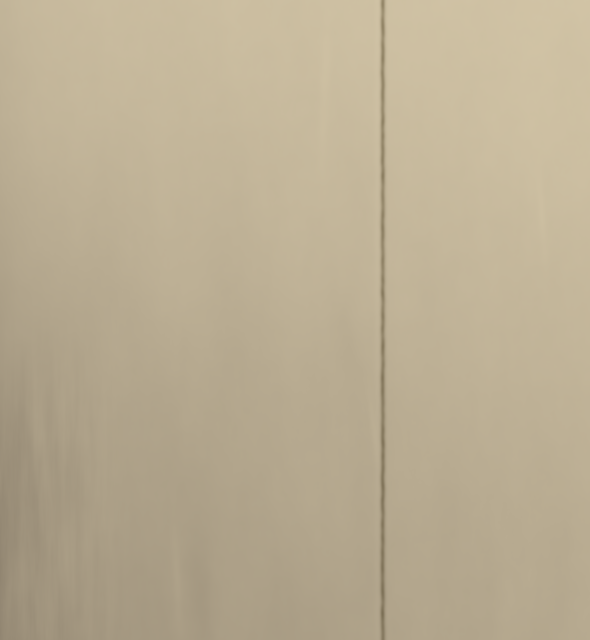
Reproduce this texture procedurally as a WebGL 1 fragment shader.

```glsl
precision highp float;
// Draws a softly lit, brushed beige panel split by a thin vertical seam.
uniform vec2 u_resolution;

vec2 gradientAt(vec2 cell) {
  float h = fract(sin(dot(cell, vec2(127.1, 311.7))) * 43758.5);
  float angle = 6.2832 * h;
  return vec2(cos(angle), sin(angle));
}

float gradientNoise(vec2 p) {
  vec2 cell = floor(p);
  vec2 f = p - cell;
  vec2 w = f * f * f * (f * (f * 6.0 - 15.0) + 10.0);
  vec2 e = vec2(0.0, 1.0);
  float a = dot(gradientAt(cell), f);
  float b = dot(gradientAt(cell + e.yx), f - e.yx);
  float c = dot(gradientAt(cell + e.xy), f - e.xy);
  float d = dot(gradientAt(cell + e.yy), f - e.yy);
  return mix(mix(a, b, w.x), mix(c, d, w.x), w.y);
}

// Layered noise, stretched upright like brush marks
float brushMarks(vec2 uv, vec2 scale) {
  float sum = 0.0;
  float gain = 0.55;
  for (int i = 0; i < 4; i++) {
    sum += gain * gradientNoise(uv * scale + float(i) * 17.3);
    scale *= vec2(2.0, 1.9);
    gain *= 0.55;
  }
  return sum;
}

// Soft elongated mark; lean shifts it sideways as it rises
float streak(vec2 uv, vec2 center, vec2 size, float lean) {
  vec2 d = uv - center;
  d.x -= lean * d.y;
  d /= size;
  return exp(-dot(d, d));
}

// Broad light: bright at upper right, dim at lower left
float panelLight(vec2 uv) {
  float low = mix(0.20, 0.56, uv.x);
  float high = mix(0.83, 0.99, uv.x);
  float light = mix(low, high, mix(uv.y, smoothstep(0.0, 1.0, uv.y), 0.4));
  float edgeShade = exp(-uv.x / 0.07) * mix(0.20, 0.08, uv.y);
  float cornerShade = 0.09 * streak(uv, vec2(0.0, 0.28), vec2(0.12, 0.20), 0.0);
  return light - edgeShade - cornerShade;
}

float paintRelief(vec2 uv) {
  float worn = (1.0 - smoothstep(0.06, 0.28, uv.x))
             * (1.0 - smoothstep(0.28, 0.56, uv.y));
  float relief = 0.09 * brushMarks(uv, vec2(9.0, 3.0)) * mix(1.2, 0.6, uv.y);
  relief += 0.22 * worn * brushMarks(uv, vec2(42.0, 5.0));
  relief += 0.03 * brushMarks(uv, vec2(34.0, 30.0));
  // Pale ridges and shallow shadows
  relief += 0.05 * streak(uv, vec2(0.550, 0.86), vec2(0.008, 0.10), 0.05);
  relief += 0.05 * streak(uv, vec2(0.918, 0.67), vec2(0.006, 0.07), -0.08);
  relief += 0.06 * streak(uv, vec2(0.632, 0.34), vec2(0.005, 0.05), -0.12);
  relief += 0.06 * streak(uv, vec2(0.300, 0.10), vec2(0.007, 0.09), -0.06);
  relief -= 0.09 * streak(uv, vec2(0.340, 0.07), vec2(0.022, 0.10), -0.05);
  relief -= 0.05 * streak(uv, vec2(0.385, 0.43), vec2(0.045, 0.10), 0.0);
  relief -= 0.05 * streak(uv, vec2(0.590, 0.46), vec2(0.020, 0.08), -0.15);
  return relief;
}

// Signed distance from the seam, which wavers slightly
float seamOffset(vec2 uv) {
  float wobble = 0.0011 * gradientNoise(vec2(3.7, uv.y * 48.0));
  return uv.x - 0.6488 - wobble;
}

vec3 paintColor(float light) {
  vec3 shade = vec3(0.580, 0.533, 0.453);
  vec3 glow = vec3(0.822, 0.768, 0.650);
  return mix(shade, glow, light);
}

// Groove with a soft core, a faint shadow and lit lips
vec3 addSeam(vec3 color, float offset, float y) {
  float core = exp(-pow(offset / 0.0036, 2.0));
  float shadow = exp(-pow((offset - 0.002) / 0.008, 2.0));
  float lip = 0.7 * exp(-pow((offset - 0.009) / 0.004, 2.0))
            + exp(-pow((offset + 0.009) / 0.005, 2.0));
  float depth = 0.90 + 0.35 * gradientNoise(vec2(8.2, y * 60.0));
  color *= 1.0 - 0.03 * shadow;
  color *= mix(vec3(1.0), vec3(0.74, 0.72, 0.66), core * depth);
  return color + 0.012 * lip;
}

void main() {
  vec2 uv = gl_FragCoord.xy / u_resolution;
  float light = panelLight(uv) + paintRelief(uv);
  vec3 color = addSeam(paintColor(light), seamOffset(uv), uv.y);
  gl_FragColor = vec4(clamp(color, 0.0, 1.0), 1.0);
}
```
